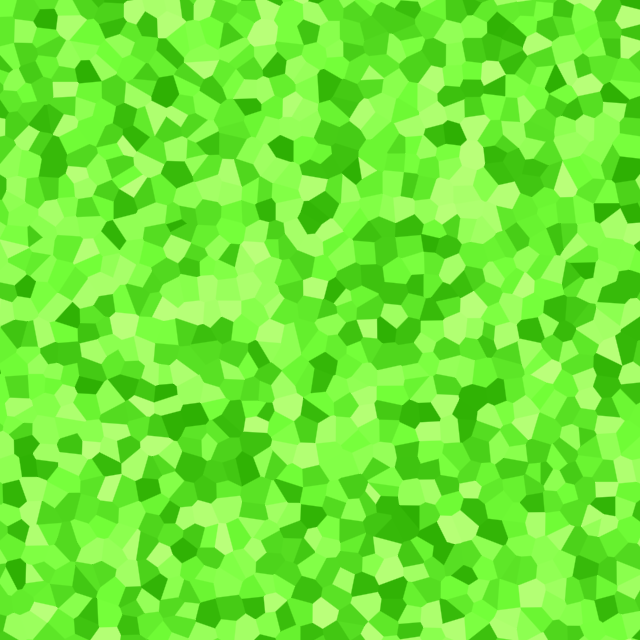
This pattern is drawn by a WebGL 1 fragment shader. Its source:

```glsl
precision highp float;
// Mosaic of irregular, flat-coloured Voronoi cells in shades of bright green.

uniform vec2 u_resolution;

const float CELLS = 32.0;   // cells across the canvas
const float JITTER = 0.94;  // how far seeds stray from a regular grid
const float MID_SHARE = 0.55;
const vec3 DARK_GREEN = vec3(0.18, 0.69, 0.01);
const vec3 VIVID_GREEN = vec3(0.45, 1.0, 0.22);
const vec3 PALE_GREEN = vec3(0.73, 1.0, 0.48);

float hash(vec2 p) {
  return fract(sin(dot(p, vec2(127.1, 311.7))) * 43758.5453);
}

vec2 hash2(vec2 p) {
  return vec2(hash(p + 17.3), hash(p + 61.9));
}

vec2 seedPoint(vec2 cell, float jitter) {
  return cell + 0.5 + jitter * (hash2(cell) - 0.5);
}

// Two-part ramp from dark through vivid to pale.
vec3 greenRamp(float t) {
  vec3 lower = mix(DARK_GREEN, VIVID_GREEN, clamp(t / MID_SHARE, 0.0, 1.0));
  return mix(lower, PALE_GREEN, clamp((t - MID_SHARE) / (1.0 - MID_SHARE), 0.0, 1.0));
}

vec3 cellColor(vec2 cell) {
  return greenRamp(hash(cell + 5.7));
}

// Colour of the nearest cell, blended with its neighbour along the border.
vec3 mosaic(vec2 p, float jitter, float edgeWidth) {
  vec2 base = floor(p);
  vec2 nearCell = base, nextCell = base;
  float nearDist = 100.0, nextDist = 100.0;  // squared distances

  for (int y = -2; y <= 2; y++) {
    for (int x = -2; x <= 2; x++) {
      vec2 cell = base + vec2(float(x), float(y));
      vec2 offset = seedPoint(cell, jitter) - p;
      float dist = dot(offset, offset);
      if (dist < nearDist) {
        nextDist = nearDist;
        nextCell = nearCell;
        nearDist = dist;
        nearCell = cell;
      } else if (dist < nextDist) {
        nextDist = dist;
        nextCell = cell;
      }
    }
  }

  // Distance to the line halfway between the two seeds.
  float gap = distance(seedPoint(nearCell, jitter), seedPoint(nextCell, jitter));
  float border = 0.5 * (nextDist - nearDist) / max(gap, 0.001);
  float coverage = clamp(0.5 + border / edgeWidth, 0.0, 1.0);
  return mix(cellColor(nextCell), cellColor(nearCell), coverage);
}

void main() {
  float side = min(u_resolution.x, u_resolution.y);
  vec2 p = gl_FragCoord.xy / side * CELLS;
  float edgeWidth = 1.3 * CELLS / side;
  gl_FragColor = vec4(mosaic(p, JITTER, edgeWidth), 1.0);
}
```
